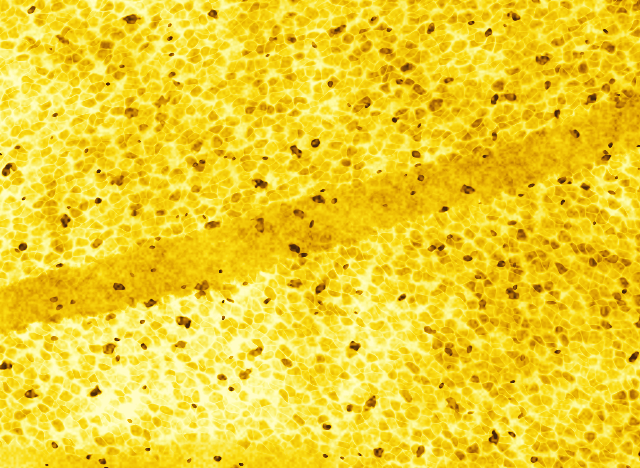
Reproduce this texture procedurally as a Shadertoy shader.

```glsl
// Stained tissue in yellow and gold: a smooth slanting band crosses a crowd of
// small cells with pale gaps, dotted with dark nuclei. Cellular noise makes the
// cells, layered noise the mottling; one density value picks the colour.

const float CELL_SCALE = 46.0;      // cells per canvas height
const float CELL_STRETCH = 1.2;     // elongation of the cells
const float ANGLE_ABOVE = 0.35;     // cell direction above the band
const float ANGLE_BELOW = -0.5;     // cell direction below the band
const float BAND_HALF_WIDTH = 0.06;
const float BAND_ANGLE = 0.3;
const float GRAIN_SCALE = 190.0;
const float GRAIN_AMOUNT = 1.1;
const float MOTTLE_AMOUNT = 2.6;
const float CELL_CONTRAST = 1.25;
const float BASE_DENSITY = 0.28;

// Colours from pale gap to dark nucleus, and the density each belongs to
const int STOPS = 8;
const vec3 STAIN[STOPS] = vec3[STOPS](
    vec3(1.00, 0.99, 0.76), vec3(0.99, 0.97, 0.59), vec3(0.98, 0.92, 0.37),
    vec3(0.98, 0.86, 0.07), vec3(0.94, 0.76, 0.02), vec3(0.86, 0.62, 0.01),
    vec3(0.66, 0.40, 0.02), vec3(0.27, 0.15, 0.04));
const float DENSITY[STOPS] = float[STOPS](-2.6, -1.7, -0.95, -0.15, 0.75, 1.6, 2.4, 3.5);

vec3 hash3(vec2 p) {
    vec3 q = fract(p.xyx * vec3(0.1031, 0.1030, 0.0973));
    q += dot(q, q.yxz + 33.33);
    return fract((q.xxy + q.yzz) * q.zyx);
}

mat2 rotation(float a) {
    return mat2(cos(a), -sin(a), sin(a), cos(a));
}

float valueNoise(vec2 p) {
    vec2 i = floor(p), f = fract(p);
    f = f * f * (3.0 - 2.0 * f);
    return mix(mix(hash3(i).x, hash3(i + vec2(1, 0)).x, f.x),
               mix(hash3(i + vec2(0, 1)).x, hash3(i + vec2(1, 1)).x, f.x), f.y);
}

float layeredNoise(vec2 p) {
    float sum = 0.0, weight = 0.5;
    for (int i = 0; i < 4; i++) {
        sum += weight * valueNoise(p);
        p = rotation(0.6) * p * 2.03 + 17.0;
        weight *= 0.5;
    }
    return sum / 0.9375;
}

// Nearest distance, second distance, random tone of the nearest cell
vec3 cellular(vec2 p) {
    vec2 home = floor(p);
    vec3 best = vec3(9.0, 9.0, 0.0);
    for (int y = -1; y <= 1; y++)
    for (int x = -1; x <= 1; x++) {
        vec2 id = home + vec2(x, y);
        vec3 h = hash3(id);
        float d = length(id + h.xy - p);
        if (d < best.x) best = vec3(d, best.x, h.z);
        else best.y = min(best.y, d);
    }
    return best;
}

// Cell bodies of varied tone with pale gaps between them
float cellDensity(vec2 p, float angle) {
    vec2 q = rotation(angle) * p * CELL_SCALE * vec2(1.0 / CELL_STRETCH, CELL_STRETCH);
    vec3 c = cellular(q + 60.0);
    float body = smoothstep(0.78, 0.32, c.x) * mix(0.6, 1.0, smoothstep(0.0, 0.2, c.y - c.x));
    return mix(-1.15, mix(-0.15, 1.15, c.z * c.z), body);
}

// Signed distance from the middle of the band; its edges lie at -1 and 1
float bandPosition(vec2 p) {
    float middle = 0.33 + 0.26 * p.x + 0.03 * p.x * p.x
                 + 0.006 * sin(9.0 * p.x + 1.0) + 0.003 * sin(23.0 * p.x);
    return (p.y - middle) / (BAND_HALF_WIDTH + 0.008 * sin(6.0 * p.x - 1.5));
}

// Scattered ragged dark spots, crowded and aligned along the band edges
float nuclei(vec2 p, float scale, float radius, float chance) {
    vec2 home = floor(p * scale);
    float ragged = 0.7 * (valueNoise(p * 130.0) - 0.5);
    float mask = 0.0;
    for (int y = -1; y <= 1; y++)
    for (int x = -1; x <= 1; x++) {
        vec2 id = home + vec2(x, y);
        vec3 place = hash3(id + 211.0), kind = hash3(id + 431.0);
        vec2 centre = (id + place.xy) / scale;
        float atEdge = smoothstep(0.4, 0.1, abs(abs(bandPosition(centre)) - 1.0));
        float angle = mix((kind.x - 0.4) * 2.4, BAND_ANGLE, atEdge);
        vec2 q = rotation(angle) * (p - centre) / (radius * mix(0.6, 1.2, kind.y));
        float d = length(q * vec2(0.8, 1.25 + 0.3 * atEdge)) + ragged;
        float present = step(place.z, chance * (1.0 + 1.4 * atEdge));
        mask = max(mask, present * smoothstep(1.1, 0.65, d) * mix(0.65, 1.0, kind.z));
    }
    return mask;
}

vec3 stainColour(float density) {
    vec3 colour = STAIN[0];
    for (int i = 1; i < STOPS; i++)
        colour = mix(colour, STAIN[i], clamp((density - DENSITY[i - 1]) / (DENSITY[i] - DENSITY[i - 1]), 0.0, 1.0));
    return colour;
}

void mainImage(out vec4 fragColor, in vec2 fragCoord) {
    vec2 p = fragCoord / iResolution.y;
    float mottle = layeredNoise(p * 9.0) - 0.5;
    float fine = layeredNoise(p * 60.0 + 31.0) - 0.5;
    vec2 warped = p + 0.012 * (vec2(valueNoise(p * 55.0), valueNoise(p * 55.0 + 70.0)) - 0.5);

    // Regions: band, pale lower left, pale left margin, yellow bottom strip
    float side = bandPosition(p) + 0.5 * fine;
    float band = smoothstep(1.1, 0.85, abs(side));
    vec2 fromPale = (p - vec2(0.38, 0.21)) / vec2(0.42, 0.19);
    float pale = exp(-dot(fromPale, fromPale)) * (1.0 - band);
    float margin = smoothstep(0.32, 0.0, p.x + 0.4 * mottle) * (1.0 - band);
    float strip = smoothstep(0.06, 0.02, p.y + 0.08 * mottle) * smoothstep(0.85, 0.55, p.x);

    // Tissue density
    float cells = mix(cellDensity(warped, ANGLE_BELOW), cellDensity(warped, ANGLE_ABOVE),
                      smoothstep(-0.6, 0.6, side));
    float density = BASE_DENSITY + CELL_CONTRAST * cells * mix(1.0, 0.3, max(band, strip));
    density += 0.62 * band - 1.35 * pale - 0.75 * margin + 0.2 * smoothstep(0.6, 1.2, p.x);
    density += MOTTLE_AMOUNT * mottle * mix(1.0, 0.7, band) + 1.6 * fine;
    density -= 0.7 * smoothstep(0.14, 0.0, abs(abs(side) - 1.12)) * valueNoise(p * 25.0);
    density = mix(density, -0.1 + 1.5 * mottle + 0.9 * fine, 0.8 * strip);
    density += GRAIN_AMOUNT * (valueNoise(p * GRAIN_SCALE) - 0.5);

    // Dark nuclei, large and small
    float dark = max(nuclei(p, 14.0, 0.0125, 0.36), nuclei(p + 3.0 * 0.0, 31.0, 0.006, 0.09));
    density = mix(density, 3.1 + 2.2 * (valueNoise(p * 170.0 + 9.0) - 0.5), dark);

    fragColor = vec4(stainColour(density), 1.0);
}
```
